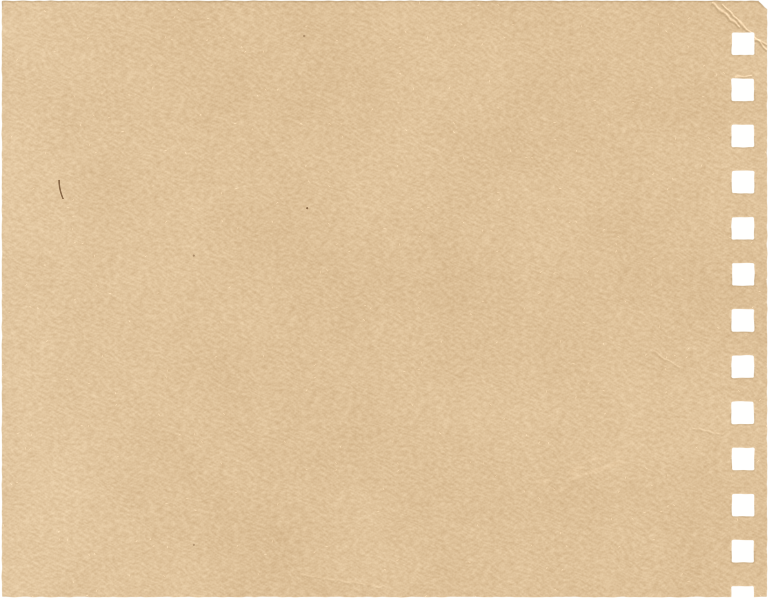
Give the GLSL for this texture, as a Shadertoy shader.

```glsl
#define SHEET_SIZE vec2(1.28, 1.0)
#define PAPER_COLOR vec3(0.870, 0.757, 0.600)
#define BACKDROP vec3(1.0, 1.0, 0.995)
#define INK_COLOR vec3(0.42, 0.29, 0.17)
#define HOLE_TOP vec2(1.2382, 0.9272)
#define HOLE_PITCH 0.0769
#define HOLE_HALF 0.0188
#define HOLE_COUNT 13.0
#define GRAIN_AMOUNT 0.055
#define MOTTLE_AMOUNT 0.022
#define FLECK_DENSITY 0.035

float hash(vec2 cell) {
    vec3 q = fract(cell.xyx * vec3(0.1031, 0.1030, 0.0973));
    q += dot(q, q.yzx + 33.33);
    return fract((q.x + q.y) * q.z);
}

vec2 gradient(vec2 cell) {
    float angle = 6.2832 * hash(cell);
    return vec2(cos(angle), sin(angle));
}

float gradientNoise(vec2 p) {
    vec2 i = floor(p), f = p - i;
    vec2 u = f * f * f * (f * (f * 6.0 - 15.0) + 10.0);
    vec2 e = vec2(0.0, 1.0);
    float low = mix(dot(gradient(i), f), dot(gradient(i + e.yx), f - e.yx), u.x);
    float high = mix(dot(gradient(i + e), f - e), dot(gradient(i + 1.0), f - 1.0), u.x);
    return mix(low, high, u.y);
}

vec2 rotate(vec2 p, float angle) {
    float c = cos(angle), s = sin(angle);
    return vec2(c * p.x + s * p.y, c * p.y - s * p.x);
}

float boxDistance(vec2 p, vec2 halfSize, float radius) {
    vec2 d = abs(p) - halfSize + radius;
    return length(max(d, 0.0)) + min(max(d.x, d.y), 0.0) - radius;
}

float segmentDistance(vec2 p, vec2 a, vec2 b) {
    vec2 ab = b - a;
    return length(p - a - ab * clamp(dot(p - a, ab) / dot(ab, ab), 0.0, 1.0));
}

// Raised fold: a bright ridge with a shadow just below it
float crease(vec2 p, vec2 a, vec2 b) {
    p.y += 0.004 * gradientNoise(p * 70.0);
    float ridge = smoothstep(0.0028, 0.0, segmentDistance(p, a, b));
    float shade = smoothstep(0.0035, 0.0, segmentDistance(p + vec2(0.001, 0.003), a, b));
    return ridge - 0.7 * shade;
}

float speck(vec2 p, vec2 center, float radius) {
    return smoothstep(radius * 1.5, radius * 0.4, length(p - center));
}

// Fine diagonal fibres, with softer clumps and broad mottling
float paperTone(vec2 p) {
    vec2 warped = p + 0.006 * gradientNoise(p * 22.0);
    float fibres = gradientNoise(rotate(warped, -0.45) * vec2(95.0, 240.0));
    fibres += 0.7 * gradientNoise(rotate(warped, 0.55) * vec2(110.0, 260.0) + 37.0);
    fibres += 0.5 * gradientNoise(p * 330.0);
    float mottle = gradientNoise(p * 5.0 + 8.0) + 0.6 * gradientNoise(p * 14.0);
    mottle += 0.6 * gradientNoise(rotate(p, -0.3) * vec2(28.0, 60.0));
    return GRAIN_AMOUNT * fibres + MOTTLE_AMOUNT * mottle;
}

float paleFlecks(vec2 p) {
    vec2 grid = p * 85.0, cell = floor(grid);
    vec2 offset = 0.25 + 0.5 * vec2(hash(cell + 11.0), hash(cell + 47.0));
    vec2 d = rotate(grid - cell - offset, 6.2832 * hash(cell + 5.0));
    return step(hash(cell), FLECK_DENSITY) * smoothstep(0.22, 0.05, length(d * vec2(0.8, 1.8)));
}

void mainImage(out vec4 fragColor, in vec2 fragCoord) {
    vec2 p = fragCoord / iResolution.xy * SHEET_SIZE;
    float soft = 0.75 / iResolution.y;
    float wobble = 0.0012 * gradientNoise(p * 65.0);

    // Sheet outline with a worn top right corner
    float sheet = boxDistance(p - vec2(0.6408, 0.5018), vec2(0.6376, 0.4968), 0.002) + wobble;
    float corner = dot(p - vec2(1.272, 0.991), vec2(0.7071)) + 2.0 * wobble;
    sheet = max(sheet, corner);

    // Column of punched holes
    float row = clamp(round((HOLE_TOP.y - p.y) / HOLE_PITCH), 0.0, HOLE_COUNT - 1.0);
    vec2 local = p - HOLE_TOP + vec2(0.0, row * HOLE_PITCH);
    local.x += 0.0012 * (hash(vec2(row, 3.0)) - 0.5);
    float hole = boxDistance(local, vec2(HOLE_HALF), 0.003) + wobble;

    // Board surface, palest along the left side
    vec3 color = PAPER_COLOR + paperTone(p) * vec3(0.85, 1.0, 1.1);
    color += vec3(0.014, 0.018, 0.022) * smoothstep(0.4, 0.0, p.x);
    color += 0.075 * paleFlecks(p);

    // Folds and scuffs
    float folds = crease(p, vec2(1.188, 0.995), vec2(1.232, 0.957));
    folds += crease(p, vec2(1.205, 0.992), vec2(1.278, 0.918));
    folds += 0.7 * crease(p, vec2(1.245, 0.938), vec2(1.278, 0.928));
    folds += 0.8 * crease(p, vec2(1.226, 0.872), vec2(1.252, 0.874));
    folds += 0.35 * crease(p, vec2(1.155, 0.286), vec2(1.205, 0.278));
    folds += 0.35 * crease(p, vec2(1.090, 0.415), vec2(1.132, 0.388));
    folds += 0.25 * crease(p, vec2(0.500, 0.043), vec2(0.640, 0.022));
    color += 0.12 * folds;
    float scuff = smoothstep(0.035, 0.0, segmentDistance(p, vec2(0.92, 0.198), vec2(1.02, 0.232)));
    color += 0.035 * scuff * smoothstep(-0.1, 0.4, gradientNoise(rotate(p, 0.3) * vec2(30.0, 120.0)));

    // Curved hair and small dark specks
    float along = (0.700 - p.y) / 0.031;
    float hair = abs(p.x - 0.0985 - 0.0065 * along * along);
    float ink = smoothstep(0.0022, 0.0004, hair) * step(abs(along - 0.5), 0.5);
    ink += speck(p, vec2(0.512, 0.653), 0.0018) + 0.6 * speck(p, vec2(0.323, 0.574), 0.0018);
    ink += 0.5 * speck(p, vec2(0.507, 0.940), 0.002) + 0.5 * speck(p, vec2(0.323, 0.092), 0.0018);
    color = mix(color, INK_COLOR, 0.75 * min(ink, 1.0));

    // Cut edges catch light above and shade below
    float rim = smoothstep(0.004, 0.0, abs(hole));
    color += rim * (local.y < 0.0 ? -0.05 : 0.025);
    color -= 0.10 * smoothstep(-0.004, 0.0, sheet) * smoothstep(0.98, 0.995, p.y);

    float cover = smoothstep(soft, -soft, sheet) * smoothstep(-soft, soft, hole);
    fragColor = vec4(mix(BACKDROP, clamp(color, 0.0, 1.0), cover), 1.0);
}
```
